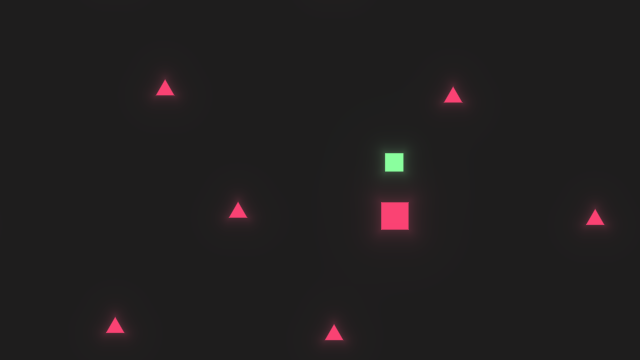
Give the GLSL for this background, as a WebGL 1 fragment shader.

```glsl
precision highp float;
// Small neon triangles and two squares glowing on a near-black field.
// Each shape is a signed distance that gives a crisp fill and a soft halo;
// offsets wrap around the canvas, so the result tiles on both axes.

uniform vec2 u_resolution;

// Shortest offset from a centre (0..1 on both axes), in canvas heights.
vec2 wrappedOffset(vec2 uv, vec2 center) {
  vec2 offset = fract(uv - center + 0.5) - 0.5;
  return offset * vec2(u_resolution.x / u_resolution.y, 1.0);
}

float squareDistance(vec2 p, float halfSide) {
  vec2 q = abs(p) - halfSide;
  return length(max(q, 0.0)) + min(max(q.x, q.y), 0.0);
}

// Equilateral triangle pointing up, centred on its centroid.
float triangleDistance(vec2 p, float halfSide) {
  const float ROOT3 = 1.7320508;
  p = vec2(abs(p.x) - halfSide, p.y + halfSide / ROOT3);
  if (p.x + ROOT3 * p.y > 0.0) {
    p = vec2(p.x - ROOT3 * p.y, -ROOT3 * p.x - p.y) * 0.5;
  }
  p.x -= clamp(p.x, -2.0 * halfSide, 0.0);
  return -length(p) * sign(p.y);
}

// Adds a tight and a wide halo, then lays the smooth-edged fill on top.
vec3 addNeon(vec3 base, vec3 ink, float dist, float spread) {
  float outside = max(dist, 0.0);
  float glow = 0.16 * exp(-outside / spread) + 0.015 * exp(-outside / (3.0 * spread));
  float edge = 0.8 / u_resolution.y;
  float fill = 1.0 - smoothstep(-edge, edge, dist);
  return mix(base + ink * glow, ink, fill);
}

void main() {
  vec2 uv = gl_FragCoord.xy / u_resolution;
  vec3 pink = vec3(0.98, 0.26, 0.45);
  vec3 green = vec3(0.54, 1.0, 0.62);
  vec3 color = vec3(0.118, 0.115, 0.115);

  // Triangles: widening steps across, wrapped jumps upwards.
  for (int i = 0; i < 6; i++) {
    float n = float(i);
    vec2 center = fract(vec2(0.18 + n * (0.06 + 0.018 * n), 0.09 + 0.66 * n));
    float dist = triangleDistance(wrappedOffset(uv, center), 0.0255);
    color = addNeon(color, pink, dist, 0.015);
  }

  // A large pink square below a small green one with softened corners.
  float large = squareDistance(wrappedOffset(uv, vec2(0.617, 0.4)), 0.038);
  color = addNeon(color, pink, large, 0.024);
  float small = squareDistance(wrappedOffset(uv, vec2(0.616, 0.549)), 0.0235) - 0.002;
  color = addNeon(color, green, small, 0.016);

  gl_FragColor = vec4(color, 1.0);
}
```
